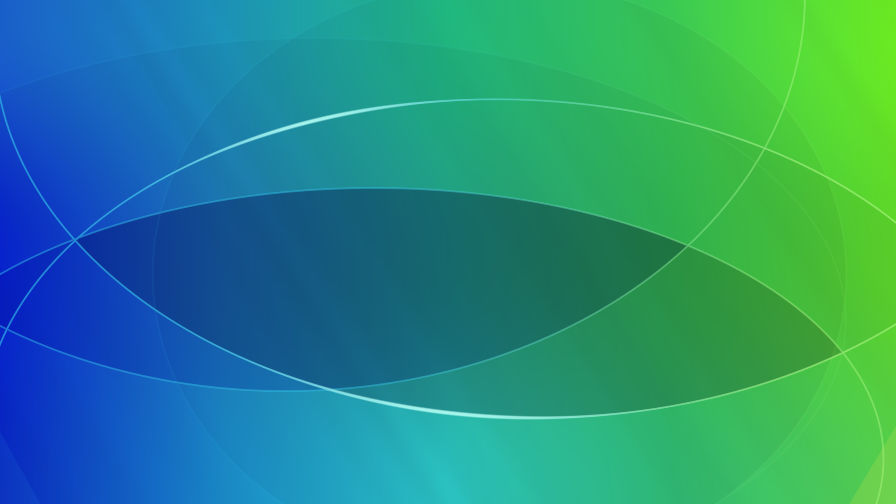
Reproduce this background procedurally as a Shadertoy shader.

```glsl
const float ASPECT = 16.0 / 9.0;
const float LINE_WIDTH = 0.0014;
const float GLOW_WIDTH = 0.0042;
const float STREAK_COUNT = 22.0;
const float STREAK_STRENGTH = 0.035;

// Ellipses: centre.xy, radii.xy, with a canvas height of 1
const vec4 UPPER_ARC = vec4(0.984, 0.146, 1.019, 0.657);
const vec4 INNER_ARC = vec4(0.741, 0.090, 1.012, 0.537);
const vec4 LOWER_ARC = vec4(1.065, 0.912, 1.076, 0.741);
const vec4 RIGHT_ARC = vec4(0.567, 1.009, 1.030, 0.785);
const vec4 FAINT_ARC = vec4(0.625, 0.366, 1.053, 0.558);
const vec4 FAINT_OVAL = vec4(0.991, 0.456, 0.688, 0.583);

// Tints multiplied into the overlaps
const vec3 LENS_TINT = vec3(0.87, 0.83, 0.85);
const vec3 CORE_TINT = vec3(0.75, 0.80, 0.95);
const vec3 VEIL_TINT = vec3(0.96, 0.96, 0.97);

const vec3 CYAN_LINE = vec3(0.20, 0.78, 0.92);
const vec3 LIME_LINE = vec3(0.68, 0.97, 0.52);
const vec3 HIGHLIGHT = vec3(0.72, 1.00, 0.96);
const vec3 CORNER_GLOW = vec3(0.55, 0.85, 0.30);

// Horizontal colour ramps at the top, middle and bottom
const vec3 TOP[5] = vec3[5](
    vec3(0.10, 0.37, 0.79), vec3(0.11, 0.57, 0.72), vec3(0.13, 0.74, 0.51),
    vec3(0.23, 0.79, 0.33), vec3(0.42, 0.92, 0.13));
const vec3 MIDDLE[5] = vec3[5](
    vec3(0.03, 0.14, 0.82), vec3(0.12, 0.50, 0.73), vec3(0.14, 0.67, 0.55),
    vec3(0.20, 0.75, 0.33), vec3(0.36, 0.83, 0.16));
const vec3 BOTTOM[5] = vec3[5](
    vec3(0.03, 0.15, 0.75), vec3(0.10, 0.54, 0.78), vec3(0.17, 0.78, 0.77),
    vec3(0.19, 0.74, 0.46), vec3(0.33, 0.80, 0.30));

float hash(float n) {
    return fract(sin(n * 127.1) * 43758.5453);
}

float noise(float x) {
    float cell = floor(x);
    return mix(hash(cell), hash(cell + 1.0), smoothstep(0.0, 1.0, x - cell));
}

vec3 ramp(vec3 stops[5], float x) {
    float t = clamp(x, 0.0, 1.0) * 4.0;
    int i = min(int(t), 3);
    return mix(stops[i], stops[i + 1], t - float(i));
}

// Approximate signed distance, negative inside
float ellipse(vec2 p, vec4 shape) {
    vec2 q = p - shape.xy;
    float k = length(q / shape.zw);
    return k * (k - 1.0) / max(length(q / (shape.zw * shape.zw)), 1e-5);
}

float inside(float d, float pixel) {
    return 1.0 - smoothstep(-pixel, pixel, d);
}

float stroke(float d, float width, float pixel) {
    return 1.0 - smoothstep(width * 0.4, width + pixel, abs(d));
}

float bump(float x, float centre, float spread) {
    float t = (x - centre) / spread;
    return exp(-t * t);
}

void mainImage(out vec4 fragColor, in vec2 fragCoord) {
    vec2 uv = fragCoord / iResolution.xy;
    vec2 p = uv * vec2(ASPECT, 1.0);
    float pixel = 0.8 / iResolution.y;

    // Background gradient
    vec3 middle = ramp(MIDDLE, uv.x);
    vec3 color = uv.y > 0.5
        ? mix(middle, ramp(TOP, uv.x), smoothstep(0.5, 0.95, uv.y))
        : mix(ramp(BOTTOM, uv.x), middle, smoothstep(0.0, 0.5, uv.y));

    // Overlapping veils
    float upper = ellipse(p, UPPER_ARC);
    float inner = ellipse(p, INNER_ARC);
    float lower = ellipse(p, LOWER_ARC);
    float right = ellipse(p, RIGHT_ARC);
    float faint = ellipse(p, FAINT_ARC);
    float oval = ellipse(p, FAINT_OVAL);
    color *= mix(vec3(1.0), LENS_TINT, inside(max(inner, lower), pixel));
    color *= mix(vec3(1.0), CORE_TINT, inside(max(inner, right), pixel));
    color *= mix(vec3(1.0), VEIL_TINT, inside(max(upper, lower), pixel));
    color *= mix(vec3(1.0), VEIL_TINT, inside(max(faint, -upper), pixel));
    color *= mix(vec3(1.0), VEIL_TINT, inside(oval, pixel));

    // Soft diagonal streaks
    float streak = noise((p.x + 0.65 * p.y) * STREAK_COUNT) - 0.5;
    color *= 1.0 + STREAK_STRENGTH * streak;

    // Corner wedges
    float rightWedge = 0.857 * (1.685 - p.x) + 0.515 * p.y;
    float leftWedge = 0.873 * p.x + 0.488 * p.y - 0.070;
    color = mix(color, CORNER_GLOW, 0.45 * inside(rightWedge, pixel));
    color = mix(color, CYAN_LINE, 0.08 * inside(leftWedge, pixel));

    // Thin rims
    vec3 rim = mix(CYAN_LINE, LIME_LINE, smoothstep(0.35, 0.95, uv.x));
    float bright = max(stroke(upper, LINE_WIDTH, pixel), stroke(lower, LINE_WIDTH, pixel));
    float dim = max(stroke(inner, LINE_WIDTH, pixel), stroke(right, LINE_WIDTH, pixel));
    float faintest = max(stroke(faint, LINE_WIDTH, pixel), stroke(oval, LINE_WIDTH, pixel));
    color = mix(color, rim, max(max(0.6 * bright, 0.45 * dim), 0.07 * faintest));

    // Tapered highlights
    float upperGlow = bump(p.x, 0.62, 0.25);
    float lowerGlow = bump(p.x, 0.88, 0.34);
    float shine = max(upperGlow * stroke(upper, GLOW_WIDTH * upperGlow, pixel),
                      lowerGlow * stroke(lower, GLOW_WIDTH * lowerGlow, pixel));
    color = mix(color, HIGHLIGHT, 0.85 * shine);

    fragColor = vec4(color, 1.0);
}
```
